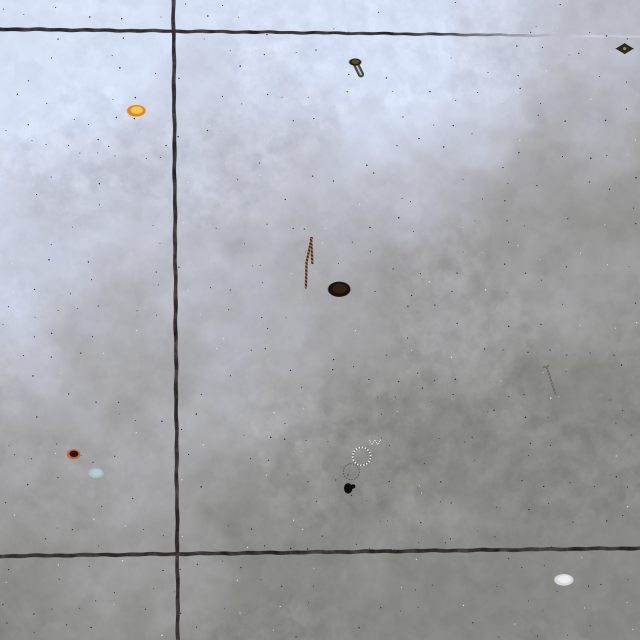
Give the GLSL for this texture, as a three.js fragment shader.

```glsl
#define SOFT 0.0011
#define GROUT_HALF_WIDTH 0.0029
#define CLOUD_AMOUNT 0.6
#define GRAIN_AMOUNT 0.11
#define SPECK_CELLS 30.0
#define SPECK_RADIUS 0.0011
#define SHADE_GREY vec3(0.55, 0.55, 0.54)
#define MID_GREY vec3(0.65, 0.65, 0.66)
#define COOL_GREY vec3(0.75, 0.76, 0.81)
#define SKY_GLOSS vec3(0.84, 0.88, 0.96)
#define GROUT vec3(0.22, 0.20, 0.20)

varying vec2 vUv;

vec3 hash3(vec2 p) {
  vec3 h = vec3(dot(p, vec2(127.1, 311.7)), dot(p, vec2(269.5, 183.3)), dot(p, vec2(419.2, 371.9)));
  return fract(sin(h) * 43758.5);
}

// Smooth cellular noise: random cell values blended around jittered points
float cellNoise(vec2 p) {
  vec2 cell = floor(p);
  float total = 0.0, weights = 0.0;
  for (int j = -1; j <= 1; j++) {
    for (int i = -1; i <= 1; i++) {
      vec2 id = cell + vec2(float(i), float(j));
      vec3 h = hash3(id);
      vec2 d = p - id - h.xy;
      float w = exp(-6.0 * dot(d, d));
      total += w * h.z;
      weights += w;
    }
  }
  return total / weights;
}

// Layered noise centred on zero
float layers(vec2 p) {
  float sum = 0.0, amp = 0.5;
  for (int i = 0; i < 4; i++) {
    sum += amp * (cellNoise(p) - 0.5);
    p = mat2(1.6, 1.2, -1.2, 1.6) * p + 7.3;
    amp *= 0.6;
  }
  return sum;
}

float ellipse(vec2 p, vec2 r) {
  return (length(p / r) - 1.0) * min(r.x, r.y);
}

float segment(vec2 p, vec2 a, vec2 b) {
  vec2 ab = b - a;
  return length(p - a - ab * clamp(dot(p - a, ab) / dot(ab, ab), 0.0, 1.0));
}

void paint(inout vec3 col, vec3 ink, float d) {
  col = mix(col, ink, 1.0 - smoothstep(-SOFT, SOFT, d));
}

// Oval piece with a darker rim and a lit centre
void disc(inout vec3 col, vec2 p, vec2 r, vec3 rim, vec3 centre) {
  paint(col, rim, ellipse(p, r));
  paint(col, centre, ellipse(p - r * vec2(0.05, 0.1), r * 0.65));
}

void ring(inout vec3 col, vec2 p, float radius, float halfWidth, vec3 dark, vec3 light) {
  float bead = 0.5 + 0.5 * sin(atan(p.y, p.x) * 18.0);
  paint(col, mix(dark, light, bead), abs(length(p) - radius) - halfWidth);
}

vec3 concrete(vec2 p) {
  // Daylight falls off from the upper left, with a second pool of gloss
  vec2 pool = (p - vec2(0.62, 0.93)) / vec2(0.20, 0.14);
  float light = 1.25 * p.y + 0.03 - 0.4 * p.x - 0.25 * p.x * p.x;
  light += 0.3 * exp(-dot(pool, pool)) + CLOUD_AMOUNT * layers(p * 5.0);
  vec3 col = mix(SHADE_GREY, MID_GREY, clamp(light * 3.0, -0.2, 1.0));
  col = mix(col, COOL_GREY, clamp(light * 3.0 - 1.0, 0.0, 1.0));
  col = mix(col, SKY_GLOSS, clamp(light * 3.0 - 2.0, 0.0, 1.0));
  // Grit is stronger in scattered worn patches
  float wear = smoothstep(0.35, 0.75, cellNoise(p * 6.0 + 20.0));
  return col + GRAIN_AMOUNT * mix(0.5, 1.0, wear) * layers(p * 42.0);
}

void specks(inout vec3 col, vec2 p) {
  vec2 id = floor(p * SPECK_CELLS);
  vec3 h = hash3(id + 50.0), kind = hash3(id + 90.0);
  float d = length(p - (id + 0.1 + 0.8 * h.xy) / SPECK_CELLS) - SPECK_RADIUS * (0.4 + 0.6 * kind.x);
  vec3 ink = mix(vec3(0.16, 0.17, 0.32), vec3(0.34, 0.23, 0.18), step(0.6, kind.y));
  ink = mix(ink, vec3(0.88), step(0.75, kind.z));
  if (h.z < 0.55) paint(col, ink, d);
}

void joints(inout vec3 col, vec2 p) {
  float wobble = 0.0004 * (sin(p.x * 71.0 + p.y * 53.0) + sin(p.x * 173.0 - p.y * 131.0));
  vec3 ink = GROUT + 0.25 * layers(p * 60.0);
  float top = abs(p.y - 0.9545 + 0.0118 * p.x + wobble) - GROUT_HALF_WIDTH * (1.0 - 0.4 * p.x);
  float base = abs(p.y - 0.131 - 0.0125 * p.x + wobble) - GROUT_HALF_WIDTH;
  paint(col, mix(ink, col * 1.08, smoothstep(0.6, 0.95, p.x)), top);
  paint(col, ink, base);
  paint(col, ink, abs(p.x - 0.278 + 0.007 * p.y + wobble) - GROUT_HALF_WIDTH);
}

void oddments(inout vec3 col, vec2 p) {
  // Oval pieces
  disc(col, p - vec2(0.213, 0.827), vec2(0.0145, 0.009), vec3(0.88, 0.52, 0.10), vec3(1.0, 0.78, 0.32));
  disc(col, p - vec2(0.530, 0.548), vec2(0.0175, 0.0118), vec3(0.10, 0.07, 0.05), vec3(0.19, 0.13, 0.08));
  disc(col, p - vec2(0.115, 0.290), vec2(0.0105, 0.0078), vec3(0.72, 0.42, 0.24), vec3(0.17, 0.08, 0.06));
  disc(col, p - vec2(0.150, 0.261), vec2(0.0115, 0.0075), vec3(0.66, 0.75, 0.77), vec3(0.71, 0.80, 0.82));
  disc(col, p - vec2(0.881, 0.094), vec2(0.0150, 0.0090), vec3(0.84, 0.84, 0.87), vec3(0.93, 0.93, 0.95));
  // Bolt, nut and nail
  float shank = segment(p, vec2(0.557, 0.898), vec2(0.564, 0.884));
  paint(col, vec3(0.27, 0.28, 0.27), shank - 0.0048);
  paint(col, vec3(0.72, 0.75, 0.78), shank - 0.0014);
  disc(col, p - vec2(0.555, 0.903), vec2(0.0095, 0.0055), vec3(0.13, 0.12, 0.07), vec3(0.36, 0.31, 0.15));
  vec2 nut = abs(p - vec2(0.976, 0.924));
  paint(col, vec3(0.18, 0.17, 0.10), nut.x * 0.6 + nut.y - 0.0085);
  paint(col, vec3(0.55, 0.53, 0.42), length(nut) - 0.0025);
  float nail = min(segment(p, vec2(0.854, 0.427), vec2(0.868, 0.384)), segment(p, vec2(0.850, 0.426), vec2(0.857, 0.428)));
  paint(col, vec3(0.38, 0.35, 0.34), nail - 0.0012);
  paint(col, vec3(0.72, 0.70, 0.69), nail);
  // Folded chain
  float chain = min(segment(p, vec2(0.487, 0.628), vec2(0.479, 0.590)), segment(p, vec2(0.479, 0.590), vec2(0.478, 0.551)));
  chain = min(chain, segment(p, vec2(0.486, 0.628), vec2(0.488, 0.589)));
  paint(col, mix(vec3(0.25, 0.16, 0.11), vec3(0.58, 0.43, 0.30), 0.5 + 0.5 * sin(p.y * 1100.0 + p.x * 600.0)), chain - 0.0018);
  // Linked rings, pale tail and black stud
  ring(col, p - vec2(0.565, 0.287), 0.0140, 0.0013, vec3(0.38), vec3(0.95));
  ring(col, p - vec2(0.549, 0.263), 0.0125, 0.0007, vec3(0.33), vec3(0.52));
  float tail = abs(p.y - 0.309 - 0.003 * sin(p.x * 700.0)) + max(abs(p.x - 0.586) - 0.009, 0.0);
  paint(col, vec3(0.82), tail - 0.0009);
  float stud = min(ellipse(p - vec2(0.544, 0.237), vec2(0.0065, 0.008)), segment(p, vec2(0.544, 0.237), vec2(0.552, 0.240)) - 0.0032);
  paint(col, vec3(0.05), stud);
}

void main() {
  vec3 col = concrete(vUv);
  specks(col, vUv);
  joints(col, vUv);
  oddments(col, vUv);
  gl_FragColor = vec4(col, 1.0);
}
```
